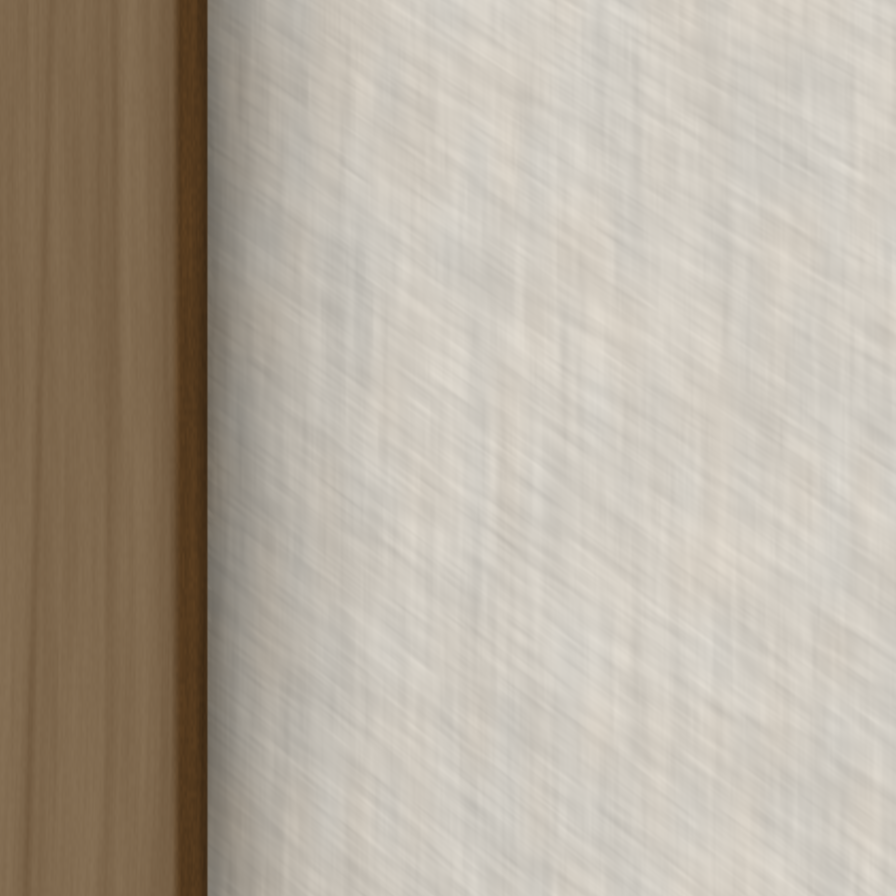
Write a three.js fragment shader that draws this texture.

```glsl
// Brushed linen panel in soft side light beside an upright strip of brown wood.
varying vec2 vUv;

const float FABRIC_EDGE = 0.2315;
const float BEVEL_EDGE = 0.197;
const float EDGE_SOFTNESS = 0.0016;
const float SHADE_WIDTH = 0.072;
const float WARP_STRENGTH = 0.075;
const float WEFT_STRENGTH = 0.100;
const vec3 WOOD_LIGHT = vec3(0.535, 0.450, 0.345);
const vec3 WOOD_DARK = vec3(0.425, 0.335, 0.235);
const vec3 BEVEL_COLOR = vec3(0.305, 0.210, 0.110);
const vec3 LINEN_LIGHT = vec3(0.825, 0.803, 0.765);
const vec3 LINEN_SHADE = vec3(0.455, 0.430, 0.390);

float hash(vec2 p) {
  vec3 q = fract(vec3(p.xyx) * 0.1031);
  q += dot(q, q.yzx + 33.33);
  return fract((q.x + q.y) * q.z);
}

float noise(vec2 p) {
  vec2 cell = floor(p);
  vec2 f = fract(p);
  f = f * f * (3.0 - 2.0 * f);
  float low = mix(hash(cell), hash(cell + vec2(1.0, 0.0)), f.x);
  float high = mix(hash(cell + vec2(0.0, 1.0)), hash(cell + 1.0), f.x);
  return mix(low, high, f.y);
}

// Sum of stretched noise layers, centred on zero.
float fibers(vec2 p) {
  float sum = 0.0;
  float weight = 0.5;
  for (int i = 0; i < 3; i++) {
    sum += weight * (noise(p) - 0.5);
    p = p * vec2(1.9, 1.6) + vec2(17.3, 9.1);
    weight *= 0.62;
  }
  return sum;
}

// Soft dark vein that drifts sideways along the grain.
float vein(float x, float center, float width) {
  float d = (x - center) / width;
  return exp(-d * d);
}

vec3 wood(vec2 p) {
  float bend = 0.006 * sin(p.y * 4.0 + 0.6) + 0.012 * p.y;
  float x = p.x - bend;
  float broad = fibers(vec2(x * 34.0, p.y * 1.3 + 4.0));
  float fine = fibers(vec2(x * 170.0, p.y * 5.0));
  float pores = noise(p * vec2(420.0, 150.0)) - 0.5;
  float tone = 0.66 + 0.65 * broad + 0.38 * fine + 0.13 * pores;
  tone -= 0.34 * vein(p.x, 0.029 + 0.028 * p.y, 0.0045);
  tone -= 0.22 * vein(p.x, 0.118 + 0.010 * p.y, 0.006);
  tone -= 0.30 * smoothstep(0.13, BEVEL_EDGE, p.x);
  vec3 face = mix(WOOD_DARK, WOOD_LIGHT, tone);

  // The bevel turns away from the light, darkest at the joint.
  vec3 side = BEVEL_COLOR * (1.07 + 0.25 * fine + 0.12 * pores);
  side *= 1.0 - 0.24 * smoothstep(0.215, FABRIC_EDGE, p.x);
  float bevel = smoothstep(BEVEL_EDGE - 0.008, BEVEL_EDGE + 0.006, p.x);
  return mix(face, side, bevel);
}

vec3 linen(vec2 p) {
  // Diagonal threads flatten toward the upper right.
  float across = p.y + 0.88 * p.x - 0.13 * p.x * p.x - 0.16 * p.x * p.y;
  float along = p.x - 0.7 * p.y;
  float diagonal = fibers(vec2(across * 92.0, along * 11.0));
  float fineDiagonal = noise(vec2(across * 190.0, along * 24.0)) - 0.5;
  float upright = fibers(vec2(p.x * 100.0, p.y * 10.0 + 31.0));
  float slub = noise(vec2(p.x * 62.0, p.y * 4.5 + 8.0)) - 0.5;
  float mottle = fibers(p * vec2(9.0, 7.0) + 12.0);

  float depth = max(p.x - FABRIC_EDGE, 0.0);
  float shade = exp(-depth / SHADE_WIDTH);
  shade *= 0.93 + 0.14 * sin(3.14159 * p.y) + 0.3 * diagonal;
  vec3 color = mix(LINEN_LIGHT, LINEN_SHADE, clamp(shade, 0.0, 1.0));

  float weave = WEFT_STRENGTH * diagonal + 0.035 * fineDiagonal;
  weave += WARP_STRENGTH * upright + 0.032 * slub + 0.035 * mottle;
  color *= 1.0 + weave * (1.0 + 0.8 * shade);

  // Slight warm and cool drift between thread groups.
  float tint = noise(p * vec2(30.0, 11.0) + 5.0) - 0.5;
  return color + tint * vec3(0.014, 0.0, -0.014);
}

void main() {
  float cover = smoothstep(-EDGE_SOFTNESS, EDGE_SOFTNESS, vUv.x - FABRIC_EDGE);
  vec3 color = mix(wood(vUv), linen(vUv), cover);
  gl_FragColor = vec4(color, 1.0);
}
```
